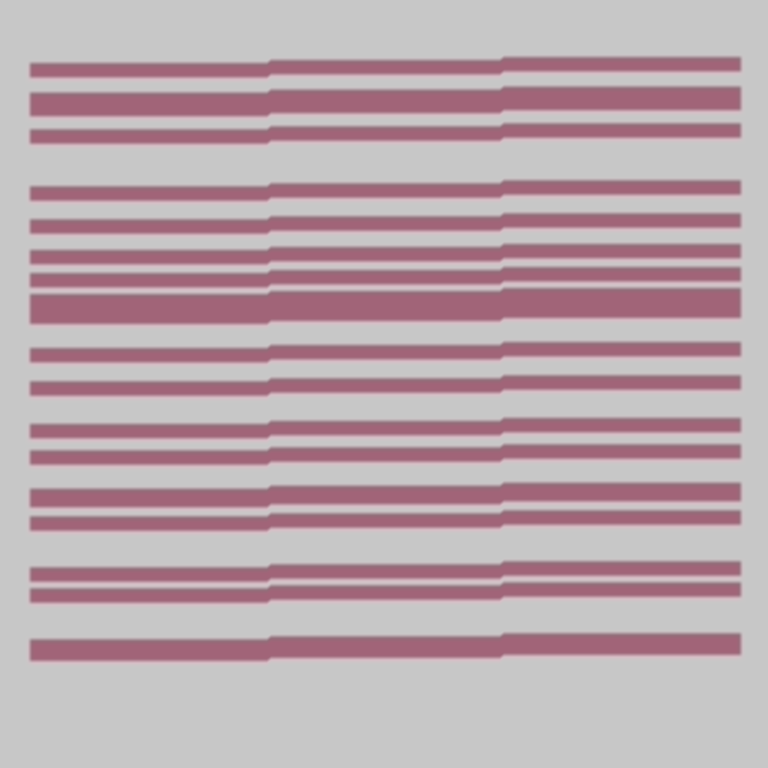
A three.js fragment shader for this pattern:

```glsl
// Seventeen soft rose bars of uneven spacing on grey, rising to the right in two small steps.
varying vec2 vUv;

#define GRID 256.0        // layout units across the canvas
#define PAPER_LUMA 0.782
#define INK_LUMA 0.472
#define ROSE_TINT vec3(0.16, -0.08, 0.0)
#define SIDES vec2(10.0, 247.0)
#define STEPS_AT vec2(89.7, 167.3)
#define FIRST_BAR 23.4    // depth of the top bar's centre
#define THIN 4.8          // common bar thickness
#define INK_SOFT 0.95     // half width of the edge blur
#define TINT_SOFT 1.9     // colour bleeds wider than brightness
#define TINT_DROP 0.5     // and sits slightly lower

// Coverage of a band, given the distance from its centre line
float band(float dist, float thickness, float soft) {
  return 1.0 - smoothstep(-soft, soft, abs(dist) - 0.5 * thickness);
}

// Brightness coverage in x, tint coverage in y
vec2 barCoverage(float dist, float thickness) {
  return vec2(band(dist, thickness, INK_SOFT),
              band(dist - TINT_DROP, thickness, TINT_SOFT));
}

void main() {
  vec2 p = vUv * GRID;

  // Depth from the top, lifted by one unit at each step
  vec2 lift = smoothstep(STEPS_AT - 1.0, STEPS_AT + 1.0, vec2(p.x));
  float depth = GRID - p.y + lift.x + lift.y;

  // Centre-to-centre spacing and thickness of the bars below the first
  mat4 spacing = mat4(11.4, 10.7, 19.0, 11.0,
                      10.2, 7.7, 9.6, 15.4,
                      11.1, 14.2, 8.8, 13.5,
                      8.5, 17.0, 7.0, 18.2);
  mat4 thickness = mat4(7.9, THIN, THIN, THIN,
                        THIN, THIN, 10.0, THIN,
                        THIN, THIN, THIN, 6.2,
                        THIN, THIN, THIN, 7.2);

  float centre = FIRST_BAR;
  vec2 cover = barCoverage(depth - centre, THIN);
  for (int i = 0; i < 4; i++) {
    for (int j = 0; j < 4; j++) {
      centre += spacing[i][j];
      cover += barCoverage(depth - centre, thickness[i][j]);
    }
  }

  // Trim the bars at both sides
  float fromMiddle = p.x - 0.5 * (SIDES.x + SIDES.y);
  float span = SIDES.y - SIDES.x;
  cover = min(cover, 1.0) * vec2(band(fromMiddle, span, INK_SOFT),
                                 band(fromMiddle, span, TINT_SOFT));

  float luma = mix(PAPER_LUMA, INK_LUMA, cover.x);
  gl_FragColor = vec4(vec3(luma) + ROSE_TINT * cover.y, 1.0);
}
```
